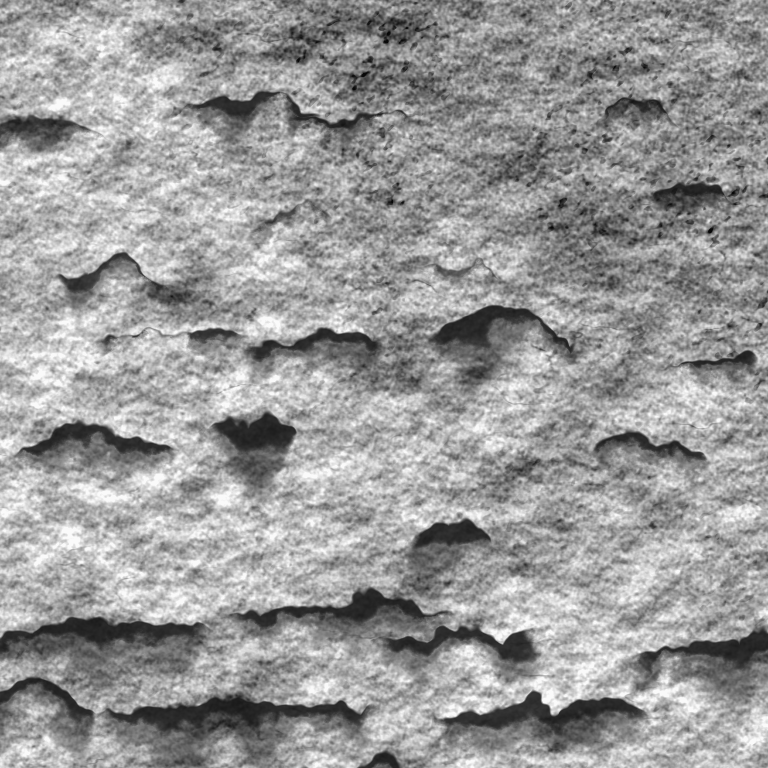
Give the GLSL for this texture, as a three.js fragment shader.

```glsl
// Weathered pale rock face in grey, lit steeply from above.
// Gradient noise gives chalky patches, hollows, lit relief and grit;
// a loop scatters scalloped ledges that throw ragged dark shadows.

varying vec2 vUv;

const float CHALK_TONE = 0.70;     // bright lower left stone
const float ROUGH_TONE = 0.57;     // greyer, gritty upper right stone
const float SHADOW_TONE = 0.07;
const float BROAD_CONTRAST = 0.26;
const float PATCH_CONTRAST = 0.24;
const float MOTTLE_CONTRAST = 0.26;
const float RELIEF_CONTRAST = 1.25;
const float GRAIN_CONTRAST = 0.15;
const float PIT_DEPTH = 0.27;
const float HOLLOW_DEPTH = 0.24;
const float CREASE_DEPTH = 0.22;
const float EDGE_SOFTNESS = 0.005;
const vec2 TO_LIGHT = vec2(-0.25, 0.97);
const int LEDGE_COUNT = 24;
const float LEDGE_COLUMNS = 4.0;
const float LEDGE_ROWS = 6.0;

vec2 hash22(vec2 p) {
  vec3 q = fract(p.xyx * vec3(0.1031, 0.1030, 0.0973));
  q += dot(q, q.yzx + 33.33);
  return fract((q.xx + q.yz) * q.zy);
}

// Gradient noise, roughly -1 to 1
float gradientNoise(vec2 p) {
  vec2 i = floor(p);
  vec2 f = p - i;
  vec2 u = f * f * f * (f * (f * 6.0 - 15.0) + 10.0);
  float a = dot(hash22(i) * 2.0 - 1.0, f);
  float b = dot(hash22(i + vec2(1.0, 0.0)) * 2.0 - 1.0, f - vec2(1.0, 0.0));
  float c = dot(hash22(i + vec2(0.0, 1.0)) * 2.0 - 1.0, f - vec2(0.0, 1.0));
  float d = dot(hash22(i + vec2(1.0, 1.0)) * 2.0 - 1.0, f - vec2(1.0, 1.0));
  return 1.5 * mix(mix(a, b, u.x), mix(c, d, u.x), u.y);
}

vec2 noisePair(vec2 p) {
  return vec2(gradientNoise(p), gradientNoise(p + 31.7));
}

float fbm(vec2 p) {
  float sum = 0.0;
  float amplitude = 0.5;
  for (int i = 0; i < 5; i++) {
    sum += amplitude * gradientNoise(p);
    p = mat2(1.6, 1.2, -1.2, 1.6) * p + 17.3;
    amplitude *= 0.56;
  }
  return sum;
}

float stoneHeight(vec2 p) {
  return fbm(p * vec2(15.0, 18.0) + 40.0);
}

// Shadow (x) and sunlit rim (y) of one scalloped overhang
vec2 ledge(vec2 p, vec2 centre, vec2 size, float arch, float seed, float ragged) {
  float across = (p.x - centre.x) / size.x;
  float reach = abs(across);
  if (reach > 1.0) return vec2(0.0);
  float scallop = 2.0 * abs(gradientNoise(vec2(p.x * 9.0, seed))) - 0.5;
  float jag = scallop + 0.4 * gradientNoise(vec2(p.x * 33.0, seed));
  float depth = centre.y - arch * across * across + 0.022 * jag - p.y;
  float swell = 0.9 + 1.1 * gradientNoise(vec2(p.x * 12.0, seed + 5.5));
  float thickness = size.y * sqrt(1.0 - across * across) * swell + 0.022 * ragged;
  thickness = max(thickness, 0.002);
  float ends = 1.0 - smoothstep(0.75, 1.0, reach + 0.15 * ragged);
  float top = smoothstep(0.0, EDGE_SOFTNESS, depth) * ends;
  float core = 1.0 - smoothstep(0.5 * thickness, thickness + EDGE_SOFTNESS, depth);
  float penumbra = 1.0 - smoothstep(thickness, 2.1 * thickness + EDGE_SOFTNESS, depth);
  float rim = exp(-abs(depth + 0.012) / 0.018) + 0.8 * exp(-abs(depth - 2.8 * thickness) / 0.03);
  return vec2(top * max(core, 0.55 * penumbra), rim * ends);
}

void main() {
  vec2 p = vUv;

  // Broad zones: chalky lower left, gritty upper right
  float zoneNoise = fbm(p * 3.0 + 8.0);
  float rough = smoothstep(-0.3, 0.35, 0.75 * p.x + p.y - 1.05 + 0.45 * zoneNoise);
  float broad = fbm(p * vec2(3.0, 4.5) + 71.0);
  float patches = fbm(p * vec2(8.0, 10.0) + 21.0);
  float mottling = fbm(p * vec2(28.0, 32.0) + 3.0);
  float tone = mix(CHALK_TONE, ROUGH_TONE, rough);
  tone += BROAD_CONTRAST * broad + PATCH_CONTRAST * patches;
  tone += MOTTLE_CONTRAST * mottling * mix(1.0, 0.4, rough);

  // Shallow hollows and thin broken creases
  tone -= HOLLOW_DEPTH * smoothstep(0.12, 0.42, fbm(p * vec2(5.0, 9.0) + 90.0) + 0.15 * mottling);
  float crease = 1.0 - smoothstep(0.0, 0.05, abs(fbm(p * vec2(6.0, 12.0) + 55.0)));
  tone -= CREASE_DEPTH * crease * smoothstep(0.0, 0.4, patches + 0.5 * mottling);

  // Relief lit by the height difference toward the light
  float slope = stoneHeight(p) - stoneHeight(p + TO_LIGHT * 0.005);
  tone += RELIEF_CONTRAST * clamp(slope, -0.25, 0.13);

  // Diagonal grit, dark pits and fine grain
  vec2 diagonal = mat2(0.87, -0.5, 0.5, 0.87) * p;
  float grit = gradientNoise(diagonal * vec2(55.0, 90.0)) + 0.7 * gradientNoise(diagonal * vec2(120.0, 165.0));
  float pitArea = mix(0.4, 1.0, rough) * smoothstep(-0.35, 0.25, fbm(p * 7.0 + 60.0));
  tone -= PIT_DEPTH * pitArea * smoothstep(0.25, 0.65, grit);
  float grain = gradientNoise(p * 140.0) + gradientNoise(p * 225.0 + 9.0);
  tone += GRAIN_CONTRAST * grain * mix(0.7, 1.0, rough);

  // Overhangs, longer and deeper toward the lower left
  vec2 warp = noisePair(p * 10.0);
  vec2 bent = p + 0.018 * warp + 0.009 * noisePair(p * 27.0 + 5.0) + 0.005 * noisePair(p * 70.0);
  float ragged = 1.3 * mottling + 0.6 * patches;
  float shadow = 0.0;
  float rim = 0.0;
  for (int i = 0; i < LEDGE_COUNT; i++) {
    float row = floor((float(i) + 0.5) / LEDGE_COLUMNS);
    float column = float(i) - row * LEDGE_COLUMNS;
    vec2 jitter = hash22(vec2(float(i) + 3.0, row + 11.0));
    vec2 variety = hash22(vec2(float(i) + 47.0, 5.0));
    float shift = fract(row * 0.618) - 0.5;
    vec2 centre = vec2((column + 0.5 + shift + 0.6 * (jitter.x - 0.5)) / LEDGE_COLUMNS,
                       (row + 0.35 + 0.9 * (jitter.y - 0.5)) / LEDGE_ROWS);
    float bold = clamp(1.15 - 0.4 * centre.x - 0.8 * centre.y, 0.0, 1.0);
    vec2 size = vec2(mix(0.055, 0.21, bold * variety.x), mix(0.012, 0.062, bold * (0.3 + 0.7 * variety.y)));
    float arch = mix(0.008, 0.05, jitter.x * (1.0 - 0.6 * variety.x));
    vec2 overhang = ledge(bent, centre, size, arch, float(i) * 7.3 + 0.4, ragged);
    float strength = mix(0.55, 1.0, smoothstep(0.1, 0.5, max(0.7 * bold, variety.y)));
    shadow = max(shadow, overhang.x * strength);
    rim = max(rim, overhang.y);
  }
  tone += 0.08 * rim;
  tone = mix(tone, SHADOW_TONE + 0.13 * tone, shadow);

  gl_FragColor = vec4(vec3(clamp(tone, 0.03, 0.98)), 1.0);
}
```
